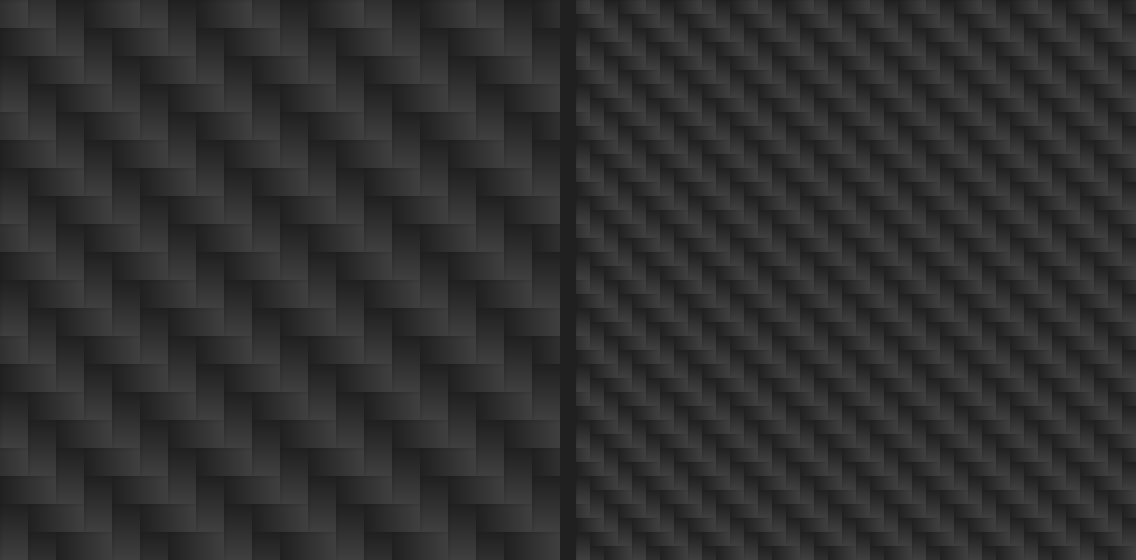
Left, the tile; right, the same tile 2 across and 2 down.
Give the GLSL for this pattern, as a WebGL 2 fragment shader.

```glsl
#version 300 es
precision highp float;

#define REPEATS 5.0        // weave repeats across and down
#define FLOAT_CELLS 2.0    // cells each strand passes over
#define DARK_END 0.125
#define LIGHT_END 0.25
#define SHADOW_DEPTH 0.08
#define SHADOW_WIDTH 0.16  // in cells
#define SAMPLES 3          // per axis, for smooth edges

uniform vec2 u_resolution;
out vec4 fragColor;

// Grey level of the twill; p is in cells, y pointing down.
float twill(vec2 p) {
    vec2 cell = floor(p);
    vec2 local = p - cell;
    float period = 2.0 * FLOAT_CELLS;
    float phase = mod(cell.x - cell.y + 1.0, period);
    bool isWeft = phase < FLOAT_CELLS;

    // Position along the visible strand: left to right, or top to bottom
    float along = isWeft ? phase + local.x : period - 1.0 - phase + local.y;
    float across = isWeft ? local.y : local.x;
    float grey = mix(DARK_END, LIGHT_END, along / FLOAT_CELLS);

    // Faint contact shadow beside the neighbouring strand
    float shadow = 1.0 - smoothstep(0.0, SHADOW_WIDTH, across);
    return grey * (1.0 - SHADOW_DEPTH * shadow);
}

void main() {
    float cells = REPEATS * 2.0 * FLOAT_CELLS;
    float sum = 0.0;

    // Average a small grid of samples inside each pixel
    for (int j = 0; j < SAMPLES; j++) {
        for (int i = 0; i < SAMPLES; i++) {
            vec2 offset = (vec2(i, j) + 0.5) / float(SAMPLES) - 0.5;
            vec2 uv = (gl_FragCoord.xy + offset) / u_resolution;
            sum += twill(vec2(uv.x, 1.0 - uv.y) * cells);
        }
    }
    fragColor = vec4(vec3(sum / float(SAMPLES * SAMPLES)), 1.0);
}
```
